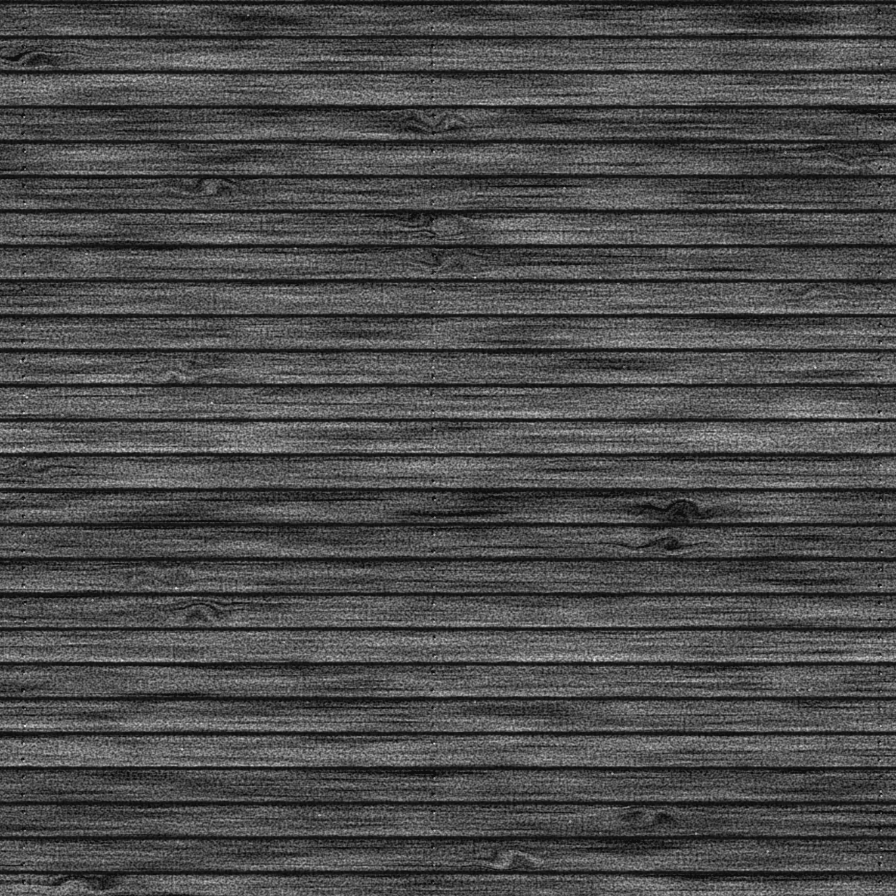
Reproduce this texture procedurally as a three.js fragment shader.

```glsl
// Weathered dark grey horizontal wood boards with grain, knots, grooves and nails.
#define BOARD_COUNT 25.74
#define FIRST_GROOVE 0.026
#define NAIL_RADIUS 0.0024
#define GROOVE_HALF_WIDTH 0.045
#define KNOT_CHANCE 0.6
#define BASE_TONE 0.35
#define BOARD_VARIATION 0.11
#define GRAIN_CONTRAST 0.20
#define SPECKLE_CONTRAST 0.235
#define GROOVE_TONE 0.07

varying vec2 vUv;

float hash(vec2 p) {
  vec3 q = fract(vec3(p.xyx) * 0.1031);
  q += dot(q, q.yzx + 33.33);
  return fract((q.x + q.y) * q.z);
}

vec2 gradient(vec2 cell) {
  float angle = 6.28318 * hash(cell);
  return vec2(cos(angle), sin(angle));
}

// Gradient noise, roughly -0.7 to 0.7
float noise(vec2 p) {
  vec2 i = floor(p);
  vec2 f = p - i;
  vec2 u = f * f * f * (f * (f * 6.0 - 15.0) + 10.0);
  vec2 e = vec2(0.0, 1.0);
  float low = mix(dot(gradient(i), f), dot(gradient(i + e.yx), f - e.yx), u.x);
  float high = mix(dot(gradient(i + e), f - e), dot(gradient(i + e.yy), f - e.yy), u.x);
  return mix(low, high, u.y);
}

// Long streaks, from broad bands to fine fibres and thin dark cracks
float woodGrain(vec2 p) {
  float bands = noise(p * vec2(2.5, 85.0));
  float streaks = noise(p * vec2(6.0, 190.0) + 31.0);
  float fibres = noise(p * vec2(24.0, 340.0) + 67.0);
  float cracks = smoothstep(0.14, 0.42, noise(p * vec2(5.0, 250.0) + 113.0));
  return bands * 0.6 + streaks * 0.85 + fibres * 0.75 - cracks * 0.65;
}

// Small recessed nail heads, two per board in three columns
float nailShade(vec2 uv, float across, float board) {
  float shade = 0.0;
  for (int i = 0; i < 3; i++) {
    float column = float(i);
    float x = 0.026 + column * (0.436 + 0.021 * column);
    float jitter = (hash(vec2(board, column + 40.0)) - 0.5) * 0.002;
    float y = (fract(across * 2.0) - 0.5) * 0.5 / BOARD_COUNT;
    vec2 p = vec2(uv.x - x - jitter, y);
    float head = 1.0 - smoothstep(0.5, 1.3, length(p) / NAIL_RADIUS);
    vec2 glintOffset = vec2(0.5, -0.6) * NAIL_RADIUS;
    float glint = 1.0 - smoothstep(0.2, 0.75, length(p - glintOffset) / NAIL_RADIUS);
    shade += glint * 0.36 - head * 0.2;
  }
  return shade;
}

void main() {
  vec2 uv = vUv;
  float row = (uv.y - FIRST_GROOVE) * BOARD_COUNT;
  float board = floor(row) + 2.0;
  float across = fract(row);
  vec2 grainPos = vec2(uv.x + board * 1.7, uv.y);

  // Knot: an occasional dark patch of skewed, bent grain
  vec2 knotCenter = vec2(hash(vec2(board, 11.0)), mix(0.35, 0.75, hash(vec2(board, 23.0))));
  vec2 k = (vec2(uv.x, across) - knotCenter) / vec2(0.05, 0.42);
  float knot = exp(-dot(k, k)) * step(hash(vec2(board, 37.0)), KNOT_CHANCE);
  float wave = noise(vec2(grainPos.x * 30.0, across * 2.0 + board * 3.7));
  grainPos.y += knot * (0.013 * wave - 0.007 * k.y);
  float curl = sin(k.y * 8.0 + 3.0 * k.x * k.x + 11.0 * wave);

  // Board tone, blotches and grain
  float tone = BASE_TONE + (hash(vec2(board, 5.0)) - 0.5) * BOARD_VARIATION;
  float blotchAmount = mix(0.03, 0.2, hash(vec2(board, 53.0)));
  tone += blotchAmount * noise(grainPos * vec2(9.0, 60.0) + 151.0);
  tone += GRAIN_CONTRAST * woodGrain(grainPos);
  tone -= knot * (0.07 + 0.09 * curl);

  // Gritty surface and sparse pale chips
  float grit = noise(uv * vec2(290.0, 350.0) + 211.0);
  grit += 0.8 * noise(uv * vec2(430.0, 470.0) + 307.0);
  tone += SPECKLE_CONTRAST * grit * (0.5 + 1.6 * max(tone, 0.0));
  vec2 chipGrid = uv * 150.0;
  float chip = 1.0 - smoothstep(0.1, 0.32, length(fract(chipGrid) - 0.5));
  tone += chip * 0.3 * step(0.998, hash(floor(chipGrid) + 71.0));

  // Worn lower lip, shaded upper edge and nails
  tone += 0.06 * exp(-pow((across - 0.16) / 0.08, 2.0));
  tone -= 0.17 * exp(-(1.0 - across) * 9.0);
  tone += nailShade(uv, across, board);

  // Dark groove between boards, softer on its upper board edge
  float edge = min(across, 1.0 - across) + 0.03 * noise(vec2(grainPos.x * 50.0, board));
  float groove = 1.0 - smoothstep(GROOVE_HALF_WIDTH * 0.4, GROOVE_HALF_WIDTH * 2.0, edge);
  tone = mix(tone, GROOVE_TONE + 0.04 * grit, groove * 0.95);

  gl_FragColor = vec4(vec3(clamp(tone, 0.05, 0.9)), 1.0);
}
```
